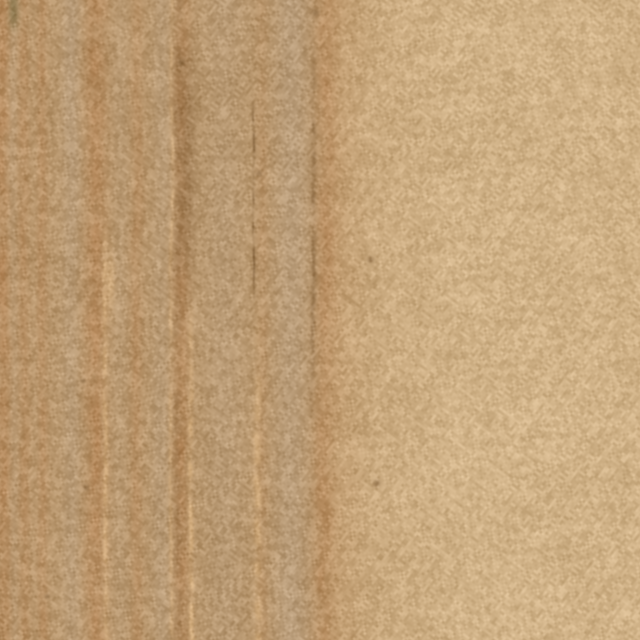
Give the GLSL for this texture, as a Shadertoy shader.

```glsl
// Weathered tan board: worn vertical streaks on the left, plain speckled paper on the right.
// Soft Gaussian bands lie over a horizontal gradient, broken up by stretched noise;
// thin creases, a few stains and fine grain finish the surface.

const vec3 PAPER      = vec3(0.815, 0.697, 0.530);
const vec3 PAPER_EDGE = vec3(0.780, 0.650, 0.480);
const vec3 WORN       = vec3(0.724, 0.592, 0.430);
const vec3 GREY_TAN   = vec3(0.728, 0.615, 0.478);
const vec3 RUST       = vec3(0.712, 0.530, 0.350);
const vec3 UMBER      = vec3(0.530, 0.400, 0.250);
const vec3 PALE       = vec3(0.860, 0.710, 0.520);
const vec3 MOSS       = vec3(0.460, 0.400, 0.230);

const float FOLD_X = 0.488;       // border between streaks and paper
const float WOBBLE = 0.005;       // sideways drift of the streaks
const float GRAIN_FINE = 0.110;
const float GRAIN_COARSE = 0.062;
const float MOTTLE = 0.045;

// Streaks: centre x, half width, strength
const vec3 RUST_BANDS[9] = vec3[9](
    vec3(0.003, 0.012, 0.75), vec3(0.037, 0.010, 0.50), vec3(0.066, 0.009, 0.50),
    vec3(0.150, 0.017, 0.75), vec3(0.214, 0.010, 0.45), vec3(0.284, 0.013, 0.75),
    vec3(0.409, 0.010, 0.30), vec3(0.508, 0.018, 0.62), vec3(0.535, 0.032, 0.20));
const vec3 GREY_BANDS[6] = vec3[6](
    vec3(0.020, 0.008, 0.45), vec3(0.112, 0.014, 0.80), vec3(0.188, 0.012, 0.30),
    vec3(0.253, 0.014, 0.65), vec3(0.350, 0.030, 0.55), vec3(0.455, 0.027, 0.95));
// Stains: centre x, centre y, radius
const vec3 STAINS[8] = vec3[8](
    vec3(0.134, 0.238, 0.005), vec3(0.130, 0.405, 0.004), vec3(0.074, 0.068, 0.004),
    vec3(0.579, 0.594, 0.005), vec3(0.589, 0.245, 0.006), vec3(0.284, 0.902, 0.006),
    vec3(0.493, 0.980, 0.006), vec3(0.405, 0.729, 0.005));

float hash(vec2 p) {
    return fract(sin(dot(p, vec2(127.1, 311.7))) * 43758.5453);
}

float noise(vec2 p) {
    vec2 cell = floor(p), f = fract(p);
    f = f * f * (3.0 - 2.0 * f);
    return mix(mix(hash(cell), hash(cell + vec2(1, 0)), f.x),
               mix(hash(cell + vec2(0, 1)), hash(cell + vec2(1, 1)), f.x), f.y);
}

float fbm(vec2 p) {
    float sum = 0.0, gain = 0.5;
    for (int i = 0; i < 4; i++) {
        sum += gain * noise(p);
        p = mat2(0.8, 0.6, -0.6, 0.8) * p * 2.03 + 17.3;
        gain *= 0.5;
    }
    return sum;
}

float bell(float d, float width) {
    return exp(-d * d / (width * width));
}

// Soft vertical mask between two heights
float span(float y, float low, float high, float soft) {
    return smoothstep(low - soft, low + soft, y) * (1.0 - smoothstep(high - soft, high + soft, y));
}

vec3 streaks(vec3 color, float x, float y) {
    for (int i = 0; i < 6; i++) {
        vec3 band = GREY_BANDS[i];
        float fade = 0.7 + 0.5 * noise(vec2(float(i) * 9.1, y * 6.0));
        color = mix(color, GREY_TAN, min(band.z * fade, 1.0) * bell(x - band.x, band.y));
    }
    for (int i = 0; i < 9; i++) {
        vec3 band = RUST_BANDS[i];
        float fade = 0.35 + 1.1 * fbm(vec2(x * 60.0, y * 22.0 + float(i) * 5.7));
        color = mix(color, RUST, min(band.z * fade, 1.0) * bell(x - band.x, band.y));
    }
    return color;
}

vec3 creases(vec3 color, float x, float y) {
    float broken = 0.3 + 0.7 * smoothstep(0.25, 0.65, noise(vec2(x * 40.0, y * 45.0)));
    // Dark shadows and cracks
    color = mix(color, UMBER, 0.42 * bell(x - 0.291, 0.016) * span(y, 0.57, 0.92, 0.10));
    color = mix(color, UMBER, 0.25 * broken * bell(x - 0.279, 0.007));
    color = mix(color, UMBER, 0.70 * broken * bell(x - 0.396, 0.0025) * span(y, 0.55, 0.83, 0.03));
    color = mix(color, UMBER, 0.55 * broken * bell(x - FOLD_X, 0.004) * span(y, 0.42, 0.88, 0.12));
    // Pale raised fibres
    color = mix(color, PALE, 0.75 * broken * bell(x - 0.299, 0.004) * span(y, -0.2, 0.48, 0.08));
    color = mix(color, PALE, 0.65 * broken * bell(x - 0.402, 0.006) * span(y, -0.2, 0.42, 0.15));
    color = mix(color, PALE, 0.60 * broken * bell(x - 0.165, 0.004) * span(y, -0.2, 0.62, 0.05));
    color = mix(color, PALE, 0.40 * broken * bell(x - 0.268, 0.003));
    color = mix(color, PALE, 0.60 * bell(x - 0.174, 0.007) * bell(y - 0.56, 0.045));
    return color;
}

void mainImage(out vec4 fragColor, in vec2 fragCoord) {
    vec2 uv = fragCoord / iResolution.xy;
    float drift = WOBBLE * (noise(vec2(uv.x * 8.0, uv.y * 7.0)) - 0.5)
                + 0.5 * WOBBLE * (noise(uv * vec2(20.0, 60.0)) - 0.5);
    float x = uv.x + drift;

    vec3 paper = mix(PAPER_EDGE, PAPER, smoothstep(FOLD_X, 0.75, uv.x));
    vec3 color = mix(WORN, paper, smoothstep(FOLD_X - 0.006, FOLD_X + 0.04, x));
    color = streaks(color, x, uv.y);
    color = creases(color, x, uv.y);

    for (int i = 0; i < 8; i++) {
        vec3 stain = STAINS[i];
        color = mix(color, UMBER, 0.6 * bell(length(uv - stain.xy), stain.z));
    }
    color = mix(color, MOSS, 0.6 * bell(uv.x - 0.021, 0.008) * smoothstep(0.94, 0.98, uv.y));

    // Cloudy tone, then grain on a turned lattice
    vec2 turned = mat2(0.8, 0.6, -0.6, 0.8) * uv;
    float tone = MOTTLE * (fbm(uv * vec2(14.0, 24.0)) - 0.47)
               + GRAIN_COARSE * (noise(turned * 105.0) - 0.5)
               + GRAIN_FINE * (noise(turned * 240.0 + 31.0) - 0.5);
    color += tone * vec3(0.95, 1.0, 1.08);
    fragColor = vec4(clamp(color, 0.0, 1.0), 1.0);
}
```
